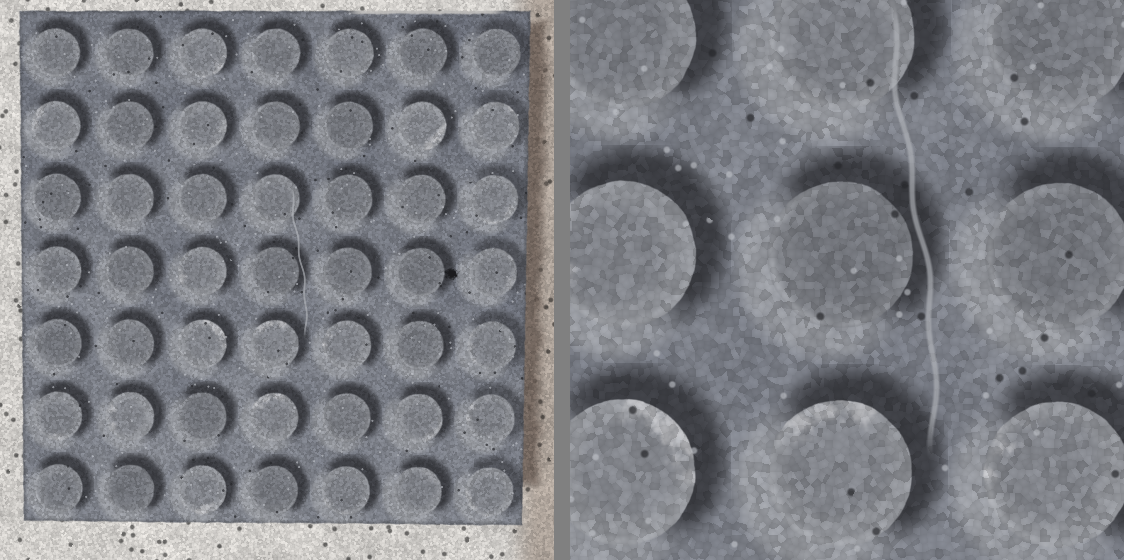
Left: the whole. Right: its middle third, enlarged.
A Shadertoy shader for this pattern:

```glsl
// A weathered square paver with a grid of raised round studs, lying on pale concrete.
// Studs are shaded discs in a slightly tapered grid; cellular noise gives grain and
// pits, layered sines give blotches, and a hash per stud varies the wear.

#define STUDS 7.0
#define PITCH 0.1295
#define TOP_RADIUS 0.335
#define BASE_RADIUS 0.43
#define LIGHT_DIR normalize(vec2(-0.75, -0.66))
#define GRAIN_SCALE 230.0
#define GRAIN_AMOUNT 0.15
#define SLATE vec3(0.405, 0.42, 0.46)
#define DUST vec3(0.66, 0.67, 0.69)
#define SHADOW vec3(0.21, 0.215, 0.235)
#define CONCRETE vec3(0.81, 0.80, 0.785)

float hash(vec2 p) {
    p = fract(p * vec2(0.1031, 0.1137));
    p += dot(p, p.yx + 33.33);
    return fract((p.x + p.y) * p.x * 17.0);
}

// Cellular noise: distance to the nearest seed, and that seed's random value
vec2 cellular(vec2 p) {
    vec2 cell = floor(p), best = vec2(9.0, 0.0);
    for (int j = -1; j <= 1; j++)
    for (int i = -1; i <= 1; i++) {
        vec2 c = cell + vec2(i, j);
        vec2 seed = c + vec2(hash(c + 3.7), hash(c + 61.3));
        float d = distance(p, seed);
        if (d < best.x) best = vec2(d, hash(c + 127.1));
    }
    return best;
}

// Layered sines, about -1 to 1
float blotch(vec2 p) {
    float sum = 0.0, amp = 0.5;
    for (int i = 0; i < 5; i++) {
        sum += amp * sin(p.x + 1.7 * sin(p.y)) * cos(p.y + 1.3 * sin(p.x * 0.8));
        p = mat2(1.5, 1.1, -1.1, 1.5) * p + 2.3;
        amp *= 0.62;
    }
    return sum;
}

// Canvas position to stud units; the grid narrows towards the bottom
vec2 toGrid(vec2 p) {
    float y = (p.y - 0.1285 + 0.009 * p.x * (1.0 - p.y)) / PITCH;
    float t = y / (STUDS - 1.0);
    return vec2((p.x - mix(0.1042, 0.099, t)) / mix(0.1283, 0.1311, t), y);
}

float boxDistance(vec2 p, vec2 lo, vec2 hi) {
    vec2 d = max(lo - p, p - hi);
    return length(max(d, 0.0)) + min(max(d.x, d.y), 0.0);
}

vec3 floorColor(vec2 p, vec2 g, float grain) {
    vec3 col = CONCRETE * (1.0 + 0.07 * blotch(p * 24.0) + 1.3 * GRAIN_AMOUNT * grain);
    col *= mix(vec3(1.0), vec3(0.84, 0.80, 0.77), smoothstep(0.9, 0.96, p.x));
    vec2 pit = cellular(p * 55.0);
    col *= 1.0 - 0.5 * step(0.85, pit.y) * smoothstep(0.32, 0.12, pit.x);
    // Cast shadow to the right of the slab
    float d = boxDistance(g, vec2(0.0, 0.15), vec2(6.64, 6.4)) + 0.05 * blotch(p * 40.0);
    return mix(col, vec3(0.41, 0.36, 0.33) * (1.0 + 0.2 * grain), 0.85 * smoothstep(0.14, -0.06, d));
}

vec3 studColor(vec3 col, vec2 p, vec2 g, float px) {
    vec2 id = clamp(floor(g + 0.5), 0.0, STUDS - 1.0);
    vec2 q = g - id;
    float wear = hash(id + 11.0), turn = 6.2832 * hash(id + 29.0);
    float r = length(q), lit = dot(q / max(r, 0.001), LIGHT_DIR);
    float rough = blotch(p * 95.0);

    // Soft shadow on the far side, dusty bevel on the lit side
    float shade = smoothstep(0.49, 0.35, length(q - vec2(0.055, 0.06)));
    col = mix(col, SHADOW, shade * smoothstep(0.35, -0.4, lit) * (id.x > 5.5 ? 0.6 : 0.9));
    vec2 lean = vec2(-0.025 - 0.008 * id.x, -0.045);
    float bevel = smoothstep(BASE_RADIUS + 0.05, BASE_RADIUS - 0.06, length(q - lean));
    bevel *= smoothstep(-0.25, 0.6, lit) * (0.68 + 0.16 * rough);
    col = mix(col, DUST * 0.93, bevel);

    // Flat top: dark worn centre inside a paler ring
    vec3 top = mix(vec3(0.44, 0.45, 0.475), vec3(0.51, 0.52, 0.545), wear);
    vec2 off = 0.035 * vec2(cos(turn), sin(turn));
    float ring = smoothstep(0.19, 0.28, length(q - off) + 0.025 * rough);
    top = mix(top, DUST * 0.88, ring * (0.22 + 0.38 * wear));
    float rim = smoothstep(0.035, 0.0, abs(r - TOP_RADIUS + 0.018));
    top = mix(top, DUST, rim * (0.28 + 0.25 * lit + 0.2 * rough));

    // Chalky crescent, turned differently on each stud
    float side = dot(q, vec2(cos(turn), sin(turn)));
    float scuff = smoothstep(0.17, 0.29, side + 0.06 * rough) * smoothstep(0.45, 0.9, wear);
    top = mix(top, vec3(0.76, 0.76, 0.77), 0.65 * scuff * smoothstep(-0.3, 0.5, rough));
    return mix(col, top, smoothstep(px, -px, r - TOP_RADIUS - 0.006 * rough));
}

void mainImage(out vec4 fragColor, in vec2 fragCoord) {
    vec2 p = fragCoord / iResolution.y;
    vec2 g = toGrid(p);
    float px = 1.0 / (iResolution.y * PITCH);
    vec2 fine = cellular(p * GRAIN_SCALE);
    float grain = fine.y - 0.5 + 0.4 * (0.45 - fine.x);

    // Slab face, dustier low and to the left
    float dusty = 0.2 + 0.2 * blotch(p * 13.0) + 0.16 * (1.0 - p.y) - 0.12 * p.x;
    vec3 slab = studColor(mix(SLATE, DUST, clamp(dusty, 0.0, 0.6)), p, g, px);
    slab *= 1.0 + 1.5 * GRAIN_AMOUNT * grain;
    vec2 speck = cellular(p * 75.0);
    slab = mix(slab, DUST * 1.15, 0.6 * step(0.93, speck.y) * smoothstep(0.2, 0.08, speck.x));
    slab = mix(slab, SHADOW * 0.7, 0.7 * step(speck.y, 0.03) * smoothstep(0.24, 0.1, speck.x));

    // Hairline crack and one broken pit
    float crackX = mix(0.546, 0.522, smoothstep(0.45, 0.66, p.y)) + 0.002 * sin(p.y * 90.0);
    float span = smoothstep(0.39, 0.42, p.y) * smoothstep(0.67, 0.65, p.y);
    slab = mix(slab, DUST * 1.05, 0.65 * span * smoothstep(0.0026, 0.0006, abs(p.x - crackX)));
    float chip = length((p - vec2(0.806, 0.511)) * vec2(0.8, 1.0)) + 0.004 * blotch(p * 260.0);
    slab = mix(slab, SHADOW * 0.5, smoothstep(0.011, 0.005, chip));

    // Rough outline with a chipped pale stretch along the top
    float edge = boxDistance(g, vec2(-0.487, -0.45), vec2(6.463, 6.58)) + 0.012 * blotch(p * 70.0);
    float pale = smoothstep(3.9, 4.2, g.x) * smoothstep(6.2, 5.9, g.x) * step(6.0, g.y);
    slab = mix(slab, CONCRETE, 0.8 * pale * smoothstep(-0.06, -0.025, edge));
    slab *= 1.0 - 0.18 * smoothstep(-0.06, 0.0, edge) * (1.0 - pale);

    vec3 col = mix(floorColor(p, g, grain), slab, smoothstep(px, -px, edge));
    fragColor = vec4(clamp(col, 0.0, 1.0), 1.0);
}
```
